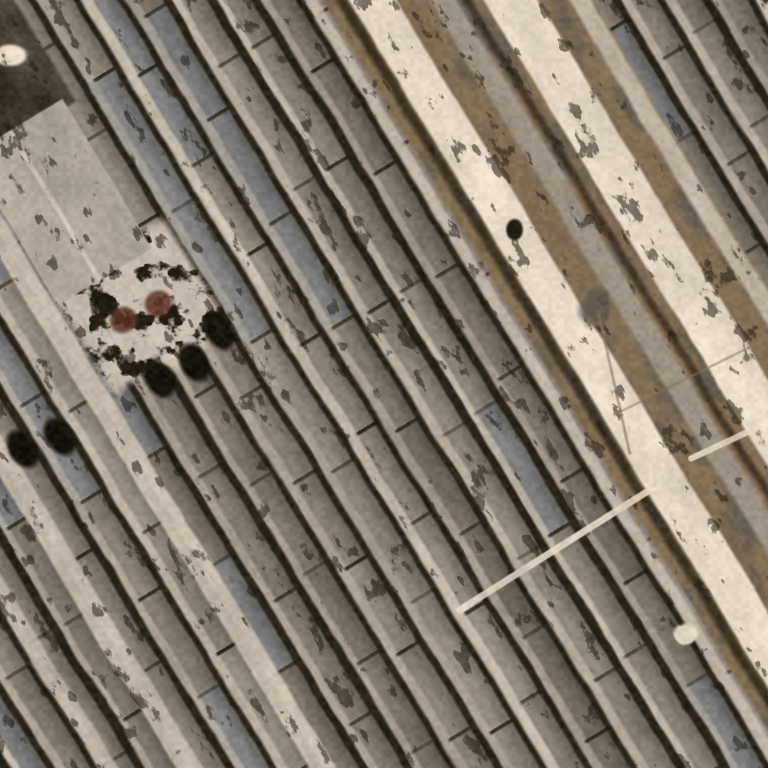
Write a three.js fragment shader that draws this texture.

```glsl
varying vec2 vUv;

const vec3 SHADOW = vec3(0.14, 0.12, 0.08);
const vec3 DARK_ROOF = vec3(0.38, 0.35, 0.30);
const vec3 ROOF = vec3(0.51, 0.48, 0.44);
const vec3 PALE_ROOF = vec3(0.64, 0.61, 0.56);
const vec3 BLUE_ROOF = vec3(0.50, 0.51, 0.53);
const vec3 SOIL = vec3(0.52, 0.44, 0.33);
const vec3 DUST = vec3(0.77, 0.73, 0.67);
const vec3 SAND = vec3(0.89, 0.84, 0.77);
const vec3 RUST = vec3(0.36, 0.20, 0.14);
const vec2 ACROSS = vec2(0.854, 0.520);
const vec2 ALONG = vec2(0.520, -0.854);
const float PITCH = 0.05;
const float OFFSET = 0.003;

float hash(vec2 p) {
  return fract(sin(dot(p, vec2(127.1, 311.7))) * 43758.5453);
}

float noise(vec2 p) {
  vec2 i = floor(p), f = fract(p);
  f = f * f * (3.0 - 2.0 * f);
  return mix(mix(hash(i), hash(i + vec2(1.0, 0.0)), f.x),
             mix(hash(i + vec2(0.0, 1.0)), hash(i + vec2(1.0, 1.0)), f.x), f.y);
}

float fbm(vec2 p) {
  float sum = 0.0, gain = 0.5;
  for (int i = 0; i < 4; i++) {
    sum += gain * noise(p);
    p = p * 2.03 + 7.1;
    gain *= 0.5;
  }
  return sum / 0.9375;
}

float band(float x, float a, float b, float soft) {
  return smoothstep(a - soft, a + soft, x) - smoothstep(b - soft, b + soft, x);
}

float spot(vec2 p, vec2 center, vec2 radius) {
  return 1.0 - smoothstep(0.75, 1.2, length((p - center) / radius));
}

float stroke(vec2 p, vec2 a, vec2 b, float halfWidth) {
  vec2 d = b - a;
  float t = clamp(dot(p - a, d) / dot(d, d), 0.0, 1.0);
  return 1.0 - smoothstep(halfWidth - 0.0015, halfWidth + 0.0015, length(p - a - d * t));
}

// Long roofs: shaded gutter, sunlit edge, joints between sections
vec3 roofRows(vec2 q, float wear) {
  float x = (q.x - OFFSET) / PITCH;
  float row = floor(x), f = x - row;
  float len = mix(0.13, 0.21, hash(vec2(row, 3.0)));
  float s = q.y / len + hash(vec2(row, 8.0));
  float section = floor(s), t = fract(s);
  float tone = 0.65 * hash(vec2(row, 1.0)) + 0.35 * hash(vec2(row, section));
  vec3 col = mix(mix(DARK_ROOF, ROOF, 0.5), mix(ROOF, PALE_ROOF, 0.6), tone);
  col = mix(col, BLUE_ROOF, 0.75 * step(0.86, hash(vec2(section, row + 5.0))));
  float lit = 0.35 + 0.6 * hash(vec2(row, 12.0));
  col = mix(col, DUST, lit * band(f, 0.12, 0.36, 0.06));
  col *= 1.0 - 0.22 * smoothstep(0.5, 0.95, f);
  float joint = band(t * len, 0.0, 0.005, 0.0018) * band(f, 0.3, 1.0, 0.06);
  col = mix(col, SHADOW, joint * (0.35 + 0.55 * hash(vec2(section, row))));
  float edge = 0.1 + 0.08 * hash(vec2(row, 21.0)) + 0.12 * (wear - 0.5);
  float gutter = 1.0 - band(f, edge, 0.94, 0.055);
  return mix(col, SHADOW, 0.95 * gutter);
}

// Bare strips of sand and soil between the roofs
vec3 openStrips(vec3 col, float u, float wear) {
  col = mix(col, DUST, 0.8 * band(u, 0.118, 0.131, 0.003));
  col = mix(col, DUST, 0.95 * band(u, 0.196, 0.226, 0.003));
  col = mix(col, DUST, 0.95 * band(u, 0.345, 0.375, 0.003));
  col = mix(col, DUST, 0.9 * band(u, 0.608, 0.622, 0.003));
  col = mix(col, DUST, 0.8 * band(u, 0.858, 0.874, 0.003));
  vec3 earth = mix(SOIL, DARK_ROOF, smoothstep(0.45, 0.75, wear));
  col = mix(col, earth, band(u, 0.879, 1.178, 0.003));
  col = mix(col, SHADOW, 0.75 * band(u, 0.893, 0.906, 0.005));
  col = mix(col, PALE_ROOF, 0.8 * band(u, 0.998, 1.028, 0.004));
  col = mix(col, SHADOW, 0.65 * band(u, 1.034, 1.044, 0.004));
  col = mix(col, DUST, 0.9 * band(u, 1.152, 1.176, 0.004));
  return mix(col, SAND, max(band(u, 0.908, 0.960, 0.003), band(u, 1.058, 1.118, 0.003)));
}

// Ridged hall, littered yard and dark open row ends
vec3 hallAndYard(vec3 col, vec2 q, vec2 p, float wear) {
  vec3 litter = mix(DUST, SHADOW, smoothstep(0.53, 0.68, fbm(p * 48.0)));
  col = mix(col, litter, band(q.x, 0.38, 0.555, 0.008) * band(q.y, -0.50, -0.335 + 0.05 * (wear - 0.5), 0.01));
  col = mix(col, mix(SHADOW, DARK_ROOF, wear), band(q.x, 0.2, 0.535, 0.004) * band(q.y, -1.0, -0.69, 0.004));
  vec3 hall = mix(PALE_ROOF, DUST, 0.25 + 0.3 * step(q.x, 0.442));
  hall = mix(hall, SAND, 0.6 * band(q.x, 0.439, 0.445, 0.002));
  col = mix(col, hall, band(q.x, 0.378, 0.522, 0.002) * band(q.y, -0.702, -0.475, 0.002));
  for (int i = 4; i < 11; i++) {
    float k = float(i);
    float present = 1.0 - band(k, 5.5, 7.5, 0.1);
    vec2 mouth = vec2((k + 0.75) * PITCH + OFFSET, -0.32 + 0.04 * (hash(vec2(k, 4.0)) - 0.5));
    col = mix(col, SHADOW * 0.6, present * spot(q, mouth, vec2(0.018, 0.027)));
    col = mix(col, RUST, 0.85 * band(k, 7.5, 9.5, 0.1) * spot(q, mouth - vec2(0.0, 0.09), vec2(0.018, 0.017)));
  }
  return mix(col, SAND, spot(p, vec2(0.013, 0.928), vec2(0.022, 0.014)));
}

void main() {
  vec2 p = vUv;
  vec2 q = vec2(dot(p, ACROSS), dot(p, ALONG));
  float wear = fbm(q * vec2(34.0, 13.0) + 20.0);
  q.x += 0.006 * (fbm(q * vec2(5.0, 14.0)) - 0.5);

  vec3 col = openStrips(roofRows(q, wear), q.x, wear);
  col = hallAndYard(col, q, p, wear);

  // Scrub, debris and a pale pipe across the rows
  float scrub = smoothstep(0.66, 0.76, fbm(q * vec2(70.0, 38.0) + 3.0));
  col = mix(col, SHADOW, 0.55 * scrub);
  col = mix(col, DARK_ROOF, 0.85 * spot(p, vec2(0.777, 0.603), vec2(0.022, 0.026) * (0.5 + wear)));
  col = mix(col, SHADOW, spot(p, vec2(0.670, 0.701), vec2(0.011, 0.014)));
  col = mix(col, SAND, spot(p, vec2(0.892, 0.173), vec2(0.020, 0.018) * (0.4 + wear)));
  col = mix(col, SOIL, 0.6 * stroke(p, vec2(0.780, 0.590), vec2(0.820, 0.410), 0.0018));
  col = mix(col, SOIL, 0.5 * stroke(p, vec2(0.800, 0.460), vec2(1.0, 0.560), 0.0016));
  float pipe = max(stroke(p, vec2(0.599, 0.206), vec2(0.846, 0.362), 0.0045),
                   stroke(p, vec2(0.900, 0.403), vec2(1.0, 0.450), 0.004));
  col = mix(col, SAND, 0.9 * pipe);

  // Streaks and fine grain
  col *= 0.9 + 0.2 * wear;
  col += 0.07 * (noise(p * 190.0) - 0.5);
  gl_FragColor = vec4(clamp(col, 0.0, 1.0), 1.0);
}
```
